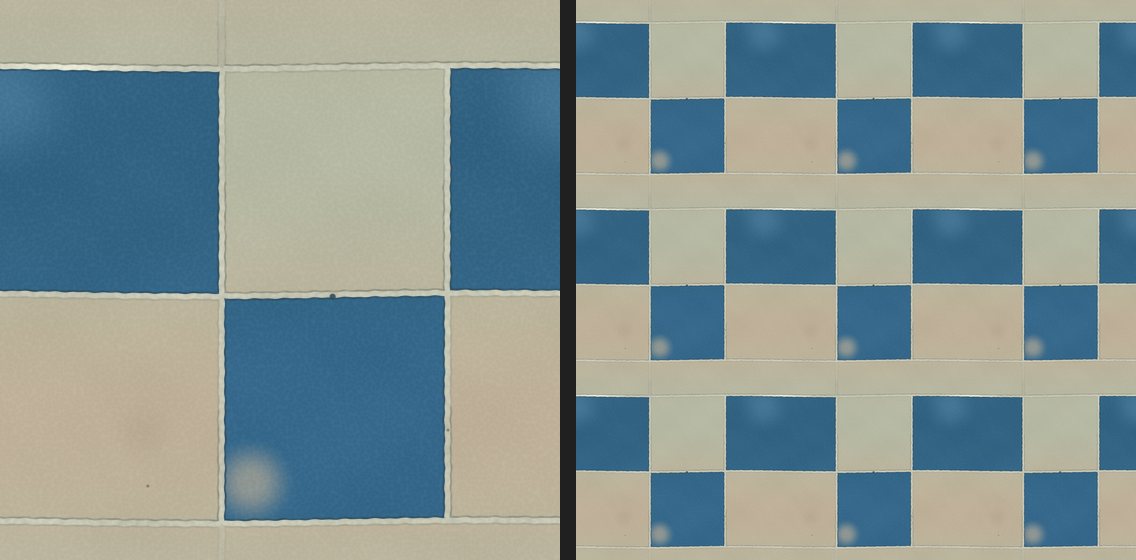
Left, the tile; right, the same tile 3 across and 3 down.
A three.js fragment shader for this pattern:

```glsl
varying vec2 vUv;

#define TAU 6.2831853
#define ORIGIN vec2(0.396, 0.068)
#define COLUMN 0.403
#define ROW 0.406
#define GROUT_HALF 0.0048
#define RIM 0.0032
#define SOFT 0.0014
#define GRAIN 0.035
#define CREAM vec3(0.73, 0.71, 0.62)
#define BLUE vec3(0.205, 0.40, 0.53)
#define GROUT vec3(0.78, 0.78, 0.71)

vec2 hash2(vec2 p) {
  vec3 q = fract(p.xyx * vec3(0.1031, 0.1030, 0.0973));
  q += dot(q, q.yzx + 33.33);
  return fract((q.xx + q.yz) * q.zy);
}

// Nearest-point cellular noise that wraps over the unit square
float cellular(vec2 uv, float count) {
  vec2 cell = floor(uv * count);
  vec2 local = fract(uv * count);
  float nearest = 1.0;
  for (int j = -1; j <= 1; j++) {
    for (int i = -1; i <= 1; i++) {
      vec2 shift = vec2(float(i), float(j));
      vec2 point = shift + hash2(mod(cell + shift, count));
      nearest = min(nearest, length(point - local));
    }
  }
  return nearest;
}

// Layered sines with whole frequencies, about -1 to 1
float mottle(vec2 uv) {
  vec2 a = uv * TAU;
  return 0.45 * sin(2.0 * a.x + a.y + 1.3 * sin(3.0 * a.y))
       + 0.35 * sin(4.0 * a.y - 3.0 * a.x + 1.7)
       + 0.20 * sin(9.0 * a.x + 7.0 * a.y + sin(5.0 * a.x));
}

float wrapDistance(vec2 a, vec2 b) {
  return length(fract(a - b + 0.5) - 0.5);
}

float spot(vec2 uv, vec2 center, float inner, float outer) {
  return 1.0 - smoothstep(inner, outer, wrapDistance(uv, center));
}

void main() {
  vec2 uv = vUv;
  vec2 angle = uv * TAU;

  // Slightly uneven joints
  vec2 wobble = 0.0005 * vec2(sin(17.0 * angle.y) + sin(41.0 * angle.y),
                              sin(19.0 * angle.x) + sin(37.0 * angle.x));
  wobble.y += 0.003 * sin(angle.x - 0.7);
  vec2 p = fract(uv - ORIGIN + wobble);

  // Two checkered rows and a plain band of wide tiles
  float band = step(2.0 * ROW, p.y);
  float row = step(ROW, p.y);
  float column = step(COLUMN, p.x);
  float isBlue = (1.0 - band) * (1.0 - abs(row - column));
  vec2 low = vec2(column * COLUMN * (1.0 - band), (row + band) * ROW);
  vec2 high = vec2(mix(mix(COLUMN, 1.0, column), 1.0, band),
                   mix((row + 1.0) * ROW, 1.0, band));
  vec2 edge = min(p - low, high - p);
  float dist = min(edge.x, edge.y);

  // Glaze with a slow change from warm to greenish light
  float tone = sin(angle.y - 0.5 * TAU);
  float cloud = mottle(uv);
  float grain = cellular(uv, 150.0) - 0.5;
  vec3 cream = CREAM + tone * vec3(-0.018, 0.016, 0.022) + 0.008 * cloud;
  vec3 blue = BLUE - tone * vec3(0.008, 0.012, 0.02) + 0.008 * cloud;
  cream -= 0.025 * spot(uv, vec2(0.26, 0.23), 0.0, 0.07);
  blue += 0.08 * spot(uv, vec2(0.0, 0.83), 0.0, 0.16);
  vec3 color = mix(cream, blue, isBlue);

  // Blurred reflection on the lower blue tile
  float reflection = spot(uv, vec2(0.448, 0.138), 0.012, 0.085);
  color = mix(color, vec3(0.62, 0.62, 0.58), 0.85 * reflection * isBlue);

  // Broken dark rim, strongest along the lower side
  float lowerSide = step(p.y - low.y, high.y - p.y);
  float rim = 1.0 - smoothstep(GROUT_HALF + RIM - SOFT, GROUT_HALF + RIM + SOFT, dist);
  float wear = 0.55 + 0.75 * cellular(uv, 60.0);
  float rimStrength = mix(mix(0.35, 0.85, lowerSide), 0.8, isBlue);
  vec3 rimColor = mix(vec3(0.54, 0.55, 0.49), vec3(0.18, 0.29, 0.35), isBlue);
  float faint = band * step(edge.x, edge.y);
  float contrast = 1.0 - 0.6 * faint;
  color = mix(color, rimColor, rim * contrast * min(1.0, rimStrength * wear));

  // Pale grout with a glint on the upper joint
  float joint = 1.0 - smoothstep(GROUT_HALF - SOFT, GROUT_HALF + SOFT, dist);
  vec3 groutColor = GROUT + 0.025 * cloud - 0.06 * (cellular(uv, 90.0) - 0.4);
  groutColor += 0.12 * spot(uv, vec2(0.1, 0.88), 0.02, 0.2);
  color = mix(color, groutColor, joint * contrast);

  // Chip in the middle joint and two small specks
  float chip = spot(uv, vec2(0.594, 0.470), 0.004, 0.007);
  color = mix(color, vec3(0.20, 0.31, 0.35), 0.9 * chip);
  float specks = spot(uv, vec2(0.264, 0.132), 0.001, 0.004)
               + spot(uv, vec2(0.800, 0.232), 0.001, 0.004);
  color = mix(color, vec3(0.40, 0.40, 0.36), 0.7 * specks);

  color += GRAIN * grain * mix(0.8, 1.0, isBlue);
  gl_FragColor = vec4(color, 1.0);
}
```
